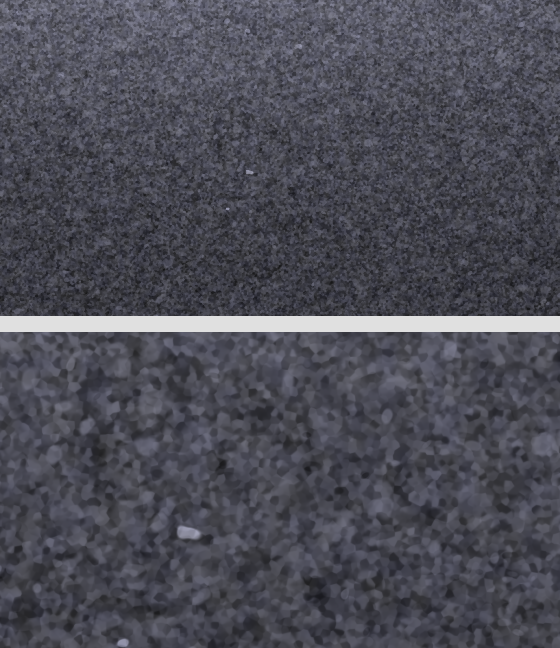
Top, the full canvas; bottom, a detail of the centre.
This texture is drawn by a WebGL 1 fragment shader. Its source:

```glsl
precision highp float;
// Dark blue-grey honed granite: fine crystals, scattered pale and dark flecks, soft light from above.

uniform vec2 u_resolution;

#define FINE_SCALE 145.0      // crystals per canvas height
#define COARSE_SCALE 76.0
#define FINE_CONTRAST 0.165
#define COARSE_CONTRAST 0.105
#define MOTTLE_CONTRAST 0.035
#define PALE_STRENGTH 0.125
#define DARK_STRENGTH 0.07
#define SPARK_STRENGTH 0.34
#define SHADE_LOW 0.232
#define SHADE_HIGH 0.345
#define SHEEN 0.045
#define STONE_TINT vec3(0.995, 1.0, 1.14)

float hash(vec2 p) {
  vec3 q = fract(vec3(p.xyx) * 0.1031);
  q += dot(q, q.yzx + 33.33);
  return fract((q.x + q.y) * q.z);
}

vec2 hash2(vec2 p) {
  return vec2(hash(p + 17.3), hash(p + 71.9));
}

float valueNoise(vec2 p) {
  vec2 i = floor(p), f = fract(p);
  f = f * f * (3.0 - 2.0 * f);
  return mix(mix(hash(i), hash(i + vec2(1.0, 0.0)), f.x),
             mix(hash(i + vec2(0.0, 1.0)), hash(i + 1.0), f.x), f.y);
}

// Blurred cellular grains, each with its own tone around zero
float crystals(vec2 p) {
  vec2 cell = floor(p);
  float tone = 0.0, total = 0.0;
  for (int y = -1; y <= 1; y++) {
    for (int x = -1; x <= 1; x++) {
      vec2 id = cell + vec2(float(x), float(y));
      vec2 d = id + hash2(id) - p;
      float weight = exp(-7.5 * dot(d, d));
      tone += weight * hash(id + 5.7);
      total += weight;
    }
  }
  return tone / total - 0.5;
}

// Sparse ragged ellipses, leaning up to the right; returns their strength
float flecks(vec2 p, float scale, float density, float radius, float seed) {
  vec2 q = p * scale + seed;
  vec2 cell = floor(q);
  float ragged = valueNoise(p * 105.0 + seed) - 0.5;
  float strength = 0.0;
  for (int y = -1; y <= 1; y++) {
    for (int x = -1; x <= 1; x++) {
      vec2 id = cell + vec2(float(x), float(y));
      vec2 d = q - id - hash2(id);
      vec2 shape = hash2(id + 41.0);
      float angle = 0.5 + 1.6 * (shape.x - 0.5);
      float c = cos(angle), s = sin(angle);
      d = vec2(c * d.x + s * d.y, c * d.y - s * d.x);
      d.y *= mix(1.1, 2.1, shape.y);
      float size = radius * mix(0.5, 1.3, hash(id + 23.0));
      float cover = 1.0 - smoothstep(0.65, 1.25, length(d) / size + 0.9 * ragged);
      float present = step(hash(id + 59.0), density);
      strength = max(strength, cover * present * mix(0.35, 1.0, hash(id + 83.0)));
    }
  }
  return strength;
}

void main() {
  vec2 p = gl_FragCoord.xy / u_resolution.y;
  vec2 uv = gl_FragCoord.xy / u_resolution;

  // Broad lighting, brightest at the upper left
  float light = mix(SHADE_LOW, SHADE_HIGH, pow(uv.y, 1.4));
  float sheenDistance = length((uv - vec2(0.22, 1.05)) * vec2(1.1, 1.5));
  light += SHEEN * (1.0 - smoothstep(0.0, 0.95, sheenDistance));
  light -= 0.02 * smoothstep(0.3, 0.8, abs(uv.x - 0.45)) * (1.0 - 0.5 * uv.y);

  // Mineral flecks
  float pale = max(flecks(p, 24.0, 0.25, 0.24, 3.0), flecks(p, 11.0, 0.24, 0.17, 57.0));
  float dark = flecks(p, 31.0, 0.28, 0.25, 113.0);
  float spark = flecks(p, 8.0, 0.08, 0.085, 211.0);

  // Crystal grain with wandering edges, and slightly diagonal mottling
  vec2 wander = vec2(valueNoise(p * 130.0 + 21.0), valueNoise(p * 130.0 + 63.0)) - 0.5;
  vec2 leaning = vec2(p.x * 0.85 + p.y * 0.35, p.y - p.x * 0.35);
  float mottle = valueNoise(leaning * vec2(17.0, 26.0) + 9.0) - 0.5;
  float grain = FINE_CONTRAST * crystals(p * FINE_SCALE);
  grain += COARSE_CONTRAST * crystals(leaning * COARSE_SCALE + 0.9 * wander + 31.0);
  grain *= 1.0 - 0.55 * pale;
  grain += MOTTLE_CONTRAST * mottle;

  float tone = light + grain * mix(0.92, 1.12, uv.y);
  tone += PALE_STRENGTH * pale - DARK_STRENGTH * dark * (1.0 - pale);
  tone += SPARK_STRENGTH * spark * spark;

  // Cool stone with faint warm and blue crystals
  float hue = valueNoise(p * 60.0 + 77.0) - 0.5;
  vec3 color = tone * STONE_TINT + 0.022 * hue * vec3(-0.4, -0.3, 1.0);
  gl_FragColor = vec4(clamp(color, 0.0, 1.0), 1.0);
}
```
